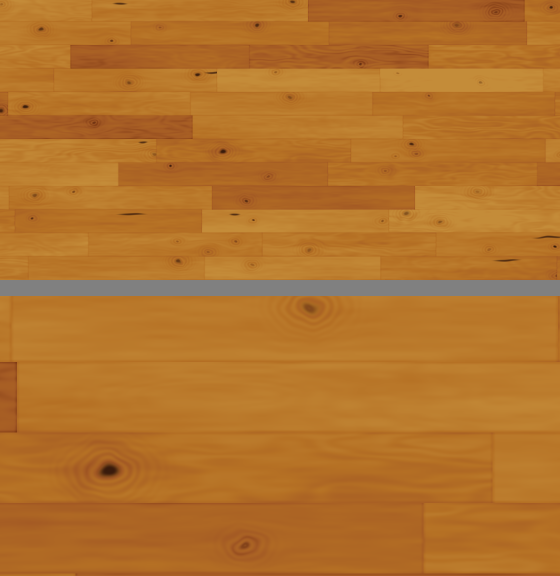
Top, the full canvas; bottom, a detail of the centre.
Reproduce this texture procedurally as a Shadertoy shader.

```glsl
// Butcher-block wood: rows of staggered honey-brown planks with long grain.
// Each plank gets its own tone, warped figure, knots and dark streaks,
// all summed into one tone value that a colour ramp turns into wood.

const float ROWS = 11.92;
const float ROW_SHIFT = 0.99;
const vec3 UMBER = vec3(0.55, 0.27, 0.10);
const vec3 RUSSET = vec3(0.64, 0.35, 0.14);
const vec3 HONEY = vec3(0.71, 0.44, 0.14);
const vec3 STRAW = vec3(0.76, 0.53, 0.21);
const vec3 CHAR = vec3(0.20, 0.09, 0.04);

float hash(vec2 p) {
    vec3 q = fract(p.xyx * 0.1031);
    q += dot(q, q.yzx + 33.33);
    return fract((q.x + q.y) * q.z);
}

float noise(vec2 p) {
    vec2 i = floor(p), f = fract(p);
    f = f * f * (3.0 - 2.0 * f);
    vec2 e = vec2(0.0, 1.0);
    return mix(mix(hash(i), hash(i + e.yx), f.x),
               mix(hash(i + e), hash(i + e.yy), f.x), f.y);
}

float fbm(vec2 p) {
    float sum = 0.0, amp = 0.5;
    for (int i = 0; i < 4; i++) {
        sum += amp * noise(p);
        p = p * 2.03 + 17.3;
        amp *= 0.5;
    }
    return sum;
}

// Tone 0 is the darkest wood, 5 the lightest
vec3 woodRamp(float tone) {
    vec3 c = mix(UMBER, RUSSET, clamp(tone, -0.5, 1.0));
    c = mix(c, HONEY, clamp((tone - 1.0) / 2.0, 0.0, 1.0));
    return mix(c, STRAW, clamp((tone - 3.0) / 2.0, 0.0, 1.2));
}

// Long fibres, fine pores and, on some planks, curved growth bands
float grain(vec2 p, vec2 seed, float figure) {
    vec2 q = p + seed;
    float broad = fbm(q * vec2(2.5, 26.0)) - 0.47;
    float fibre = noise(q * vec2(5.0, 120.0)) - 0.5;
    float pores = noise(q * vec2(28.0, 190.0)) - 0.5;
    float field = fbm(q * vec2(2.6, 11.0) + 5.0);
    float bands = sin(field * 75.0 + fibre * 1.5);
    return 2.2 * broad + 0.65 * fibre + 0.6 * pores + figure * bands;
}

// Dark sliver of given half size, tapered towards its ends
float streak(vec2 p, vec2 halfSize) {
    return 1.0 - smoothstep(0.3, 1.0, length(p / halfSize));
}

vec3 woodAt(vec2 uv) {
    // Plank layout
    float v = uv.y * ROWS + ROW_SHIFT;
    float row = floor(v);
    float len = mix(0.57, 0.80, hash(vec2(row, 3.0)));
    float u = uv.x / len + hash(vec2(row, 8.0)) + 20.0;
    vec2 id = vec2(floor(u), row);
    vec2 size = vec2(len, 1.0 / ROWS);
    vec2 p = vec2(fract(u), fract(v)) * size;
    vec2 seed = vec2(hash(id + 11.0), hash(id + 23.0)) * 40.0;

    // Knots bend the grain, ring it and leave a dark core
    vec2 bent = p;
    float rings = 0.0, core = 0.0;
    for (int i = 0; i < 3; i++) {
        vec2 key = id * 3.0 + float(i) * 37.0;
        float present = step(hash(key), 0.42);
        vec2 centre = size * vec2(hash(key + 5.1), mix(0.15, 0.85, hash(key + 9.2)));
        float radius = mix(0.003, 0.010, hash(key + 14.3));
        vec2 d = p - centre;
        d += 0.006 * (vec2(noise(p * 60.0 + seed), noise(p * 60.0 - seed + 90.0)) - 0.5);
        float r = length(d * vec2(0.7, 1.0));
        float halo = present * exp(-r * r / (10.0 * radius * radius));
        bent.y -= 0.75 * d.y * present * exp(-r * r / 0.0012);
        rings += halo * (0.9 + 0.6 * sin(r * 800.0));
        float depth = mix(0.15, 0.95, pow(hash(key + 19.4), 1.6));
        core = max(core, present * depth * (1.0 - smoothstep(0.3, 1.1, r / radius)));
    }

    // Plank tone and grain
    float figure = 0.55 * pow(hash(id + 31.0), 2.0);
    float tone = 3.35 + 2.3 * (hash(id + 41.0) + hash(id + 53.0) - 1.0);
    tone += grain(bent, seed, figure) - 1.3 * rings;
    tone += 1.0 * (noise(uv * vec2(3.0, 4.0) + 7.0) - 0.5);

    // Glue seams, stronger in places
    vec2 edge = min(p, size - p);
    float wear = noise(vec2(uv.x * 9.0, row * 7.0));
    tone -= (0.4 + 1.0 * wear) * (1.0 - smoothstep(0.0, 0.004, edge.y));
    tone -= 0.8 * (1.0 - smoothstep(0.0, 0.004, edge.x));

    // Occasional dark sliver lying along the grain
    vec2 spot = size * vec2(hash(id + 61.0), mix(0.75, 0.96, hash(id + 67.0)));
    vec2 reach = vec2(mix(0.02, 0.08, hash(id + 71.0)), 0.005);
    float sag = 0.006 * (noise(vec2(p.x * 25.0, seed.x)) - 0.5);
    float sliver = step(hash(id + 83.0), 0.3) * streak(p - spot + vec2(0.0, sag), reach);

    return mix(woodRamp(tone), CHAR, max(core, 0.75 * sliver));
}

void mainImage(out vec4 fragColor, in vec2 fragCoord) {
    // Four samples per pixel soften every edge
    vec3 sum = vec3(0.0);
    for (int i = 0; i < 4; i++) {
        vec2 offset = (vec2(i % 2, i / 2) - 0.5) * 0.6;
        sum += woodAt((fragCoord + offset) / iResolution.y);
    }
    fragColor = vec4(sum / 4.0, 1.0);
}
```
